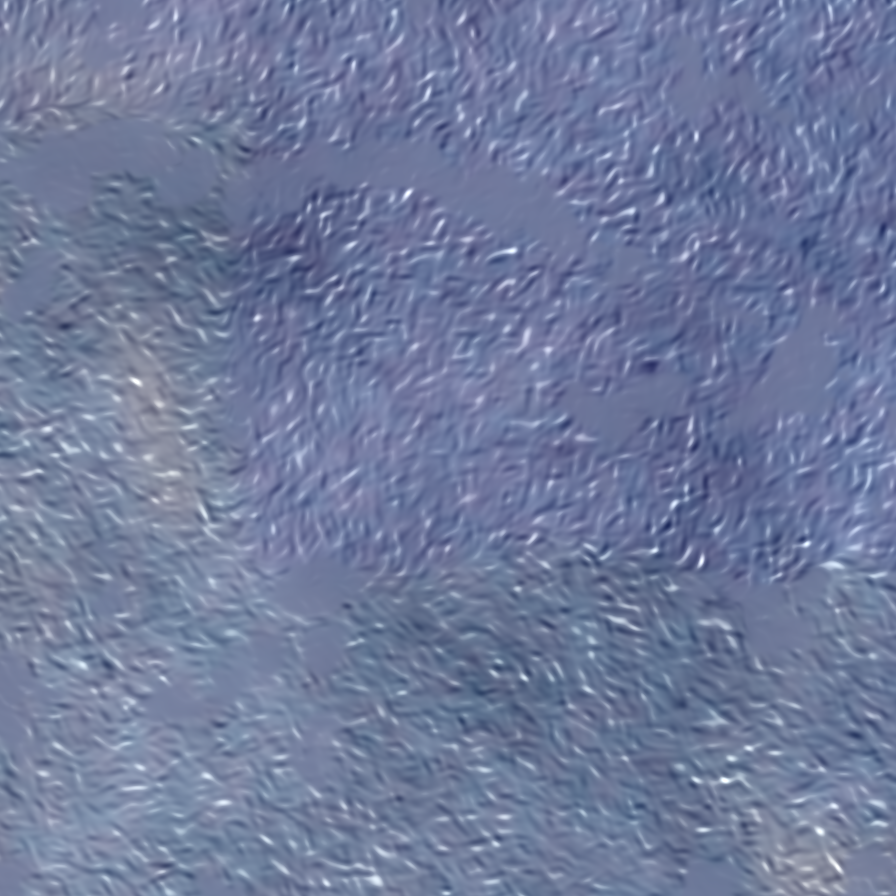
This texture is drawn by a Shadertoy shader. Its source:

```glsl
#define GRAIN_CELLS 70.0
#define GRAIN_LENGTH 0.50
#define GRAIN_WIDTH 0.33
#define GRAIN_CONTRAST 0.054
#define GLINT 0.075
#define STEEP_ANGLE 0.98
#define SHALLOW_ANGLE -0.45
#define BASE_BLUE vec3(0.424, 0.468, 0.598)
#define FLAT_BLUE vec3(0.438, 0.476, 0.608)
#define PALE_WARM vec3(0.600, 0.595, 0.640)
#define DARK_SPECK vec3(0.20, 0.22, 0.42)

vec3 hash3(vec3 p) {
    p = fract(p * vec3(0.1031, 0.1030, 0.0973));
    p += dot(p, p.yxz + 33.33);
    return fract((p.xxy + p.yxx) * p.zyx);
}

float noise(vec2 p) {
    vec2 i = floor(p), f = fract(p);
    f = f * f * (3.0 - 2.0 * f);
    vec2 e = vec2(0.0, 1.0);
    return mix(mix(hash3(vec3(i, 7.0)).x, hash3(vec3(i + e.yx, 7.0)).x, f.x),
               mix(hash3(vec3(i + e.xy, 7.0)).x, hash3(vec3(i + e.yy, 7.0)).x, f.x), f.y);
}

float fbm(vec2 p) {
    float sum = 0.0, weight = 0.533;
    for (int i = 0; i < 4; i++) {
        sum += weight * noise(p);
        p = mat2(1.6, 1.2, -1.2, 1.6) * p + 11.3;
        weight *= 0.5;
    }
    return sum;
}

float glow(vec2 p, vec2 centre, vec2 size) {
    vec2 d = (p - centre) / size;
    return exp(-dot(d, d));
}

// Height of the curved seam between the upper and lower areas
float seam(float x) {
    return 0.85 - 0.45 * (x - 0.2) * (x - 0.2);
}

// Share of the shallow-stroked area, at the left and along the bottom
float shallowArea(vec2 p) {
    float d = max(min(0.25 - p.x, seam(p.x) - p.y), 0.36 - p.y);
    return smoothstep(-0.03, 0.03, d + 0.16 * (fbm(p * 5.0 + 3.0) - 0.5));
}

// Sum of short oriented wavelets, scaled to about unit deviation
float grains(vec2 p, float angle) {
    vec2 q = p * GRAIN_CELLS, cell = floor(q);
    float sum = 0.0;
    for (int y = -2; y <= 2; y++)
    for (int x = -2; x <= 2; x++)
    for (int k = 0; k < 2; k++) {
        vec2 id = cell + vec2(x, y);
        vec3 place = hash3(vec3(id + 40.0, float(k) * 19.0 + 3.0));
        vec3 shape = hash3(vec3(id + 90.0, float(k) * 23.0 + 8.0));
        float a = angle + 1.5 * (place.z - 0.5);
        vec2 d = q - id - place.xy;
        d = vec2(dot(d, vec2(cos(a), sin(a))), dot(d, vec2(-sin(a), cos(a))));
        vec2 s = d / vec2(GRAIN_LENGTH, GRAIN_WIDTH);
        float wave = cos(d.y * mix(2.6, 6.6, shape.x) + 6.2832 * shape.y);
        sum += (0.3 + 1.4 * shape.z * shape.z) * exp(-0.5 * dot(s, s)) * wave;
    }
    return sum * 1.45;
}

// Smooth patches: broken along the seam, down a strip, and a few scattered
float flatPatches(vec2 p) {
    float ragged = fbm(p * 13.0 + 20.0) - 0.5;
    float below = seam(p.x) - p.y;
    float band = 0.016 - abs(below - 0.025) + 0.18 * ragged;
    float strip = 0.012 - abs(p.x - 0.265) + 0.12 * ragged;
    strip = min(strip, min(below, p.y - 0.5));
    float blobs = 0.3 * (fbm(p * 9.0 + 51.0) - 0.72);
    return smoothstep(-0.012, 0.016, max(max(band, strip), blobs));
}

void mainImage(out vec4 fragColor, in vec2 fragCoord) {
    vec2 p = fragCoord / iResolution.y;
    float shallow = shallowArea(p);
    float flatness = flatPatches(p);

    // Stroke direction
    float angle = mix(STEEP_ANGLE, SHALLOW_ANGLE, shallow);
    angle += 0.18 * smoothstep(0.7, 0.95, p.y) + 0.6 * (noise(p * 6.0 + 5.0) - 0.5);

    // Broad colour drift and mid-sized blotches
    vec3 color = BASE_BLUE + 0.20 * (fbm(p * 4.0 + 31.0) - 0.5);
    color += 0.10 * (fbm(p * 17.0 + 9.0) - 0.5);
    color += mix(vec3(-0.014, -0.020, 0.004), vec3(0.004, 0.018, 0.004), shallow);
    color += vec3(0.055, 0.040, 0.018) * (0.5 - p.x);
    color += vec3(0.04, -0.012, -0.01) * (noise(p * 34.0) - 0.5);

    // Pale warm areas and rare dark specks
    float warm = glow(p, vec2(0.17 - 0.3 * (p.y - 0.55), 0.55), vec2(0.04, 0.11));
    warm += 0.5 * glow(p, vec2(0.10, 0.90), vec2(0.15, 0.06));
    warm += 0.8 * glow(p, vec2(0.95, 0.03), vec2(0.10, 0.05));
    warm += 0.4 * glow(p, vec2(0.03, 0.37), vec2(0.05, 0.07));
    warm += 0.4 * smoothstep(0.6, 0.8, fbm(p * 4.5 + 77.0));
    color = mix(color, PALE_WARM, 0.7 * min(warm, 1.0));
    float speck = glow(p, vec2(0.995, 0.758), vec2(0.012)) + glow(p, vec2(0.725, 0.59), vec2(0.013, 0.010));
    color = mix(color, DARK_SPECK, 0.8 * speck);

    // Grain relief with bright glints
    float g = grains(p, angle) * mix(0.6, 1.4, fbm(p * 8.0 + 13.0));
    float relief = GRAIN_CONTRAST * g + GLINT * max(g - 1.1, 0.0);
    color = mix(color, FLAT_BLUE, 0.6 * flatness);
    color += vec3(1.0, 1.0, 0.86) * relief * mix(1.0, 0.08, flatness);

    fragColor = vec4(clamp(color, 0.0, 1.0), 1.0);
}
```
